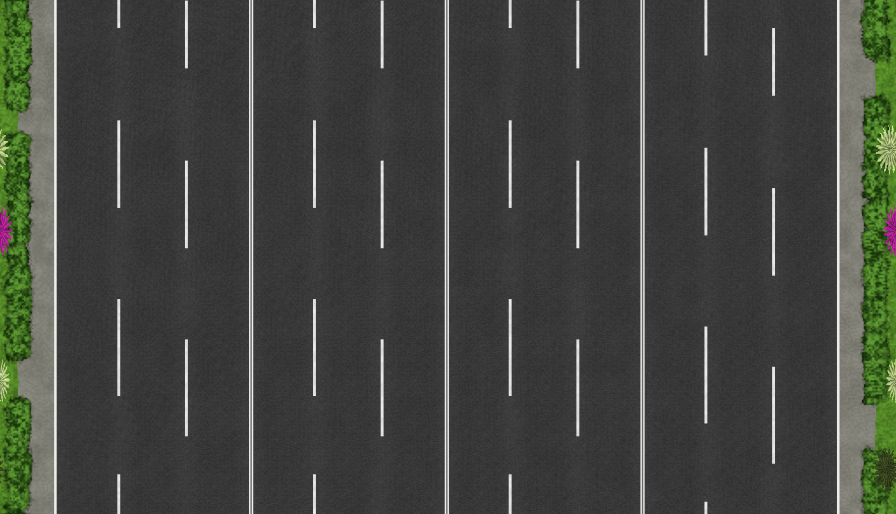
Write a Shadertoy shader that draws this texture.

```glsl
const vec2 TILE = vec2(768.0, 440.0);      // design units per canvas
const float ROAD_LEFT = 47.5;
const float CARRIAGE_WIDTH = 167.75;
const int CARRIAGES = 4;
const float ROAD_WIDTH = CARRIAGE_WIDTH * float(CARRIAGES);
const vec2 DASH_X = vec2(54.3, 112.3);     // the two lane dividers of a carriageway
const vec3 DASH_Y = vec3(140.5, 297.5, 435.0);
const vec3 DASH_HALF = vec3(37.5, 41.5, 29.0);
const float DASH_HALF_WIDTH = 1.25;
const float LANE_SHIFT = 34.5;
const float LAST_SHIFT = 23.5;
const float EDGE_HALF_WIDTH = 1.1;
const float DOUBLE_HALF_WIDTH = 1.8;
const float DOUBLE_GAP_HALF = 0.6;
const vec2 LAWN_EDGE = vec2(15.5, 750.5);
const vec2 HEDGE_X = vec2(15.5, 750.5);
const float HEDGE_HALF_WIDTH = 10.5;
const vec4 LEFT_HEDGE_Y = vec4(47.0, 161.0, 258.5, 389.0);
const vec4 LEFT_HEDGE_HALF = vec4(48.0, 47.5, 48.5, 48.0);
const vec4 RIGHT_HEDGE_Y = vec4(127.0, 214.0, 300.0, 438.5);
const vec4 RIGHT_HEDGE_HALF = vec4(45.0, 43.0, 45.0, 53.5);

const vec3 ASPHALT = vec3(0.22);
const vec3 PAINT = vec3(0.93, 0.93, 0.92);
const vec3 GAP_GREY = vec3(0.42);
const vec3 PAVEMENT = vec3(0.49, 0.49, 0.45);
const vec3 GRASS = vec3(0.33, 0.54, 0.15);
const vec3 LEAF_DARK = vec3(0.10, 0.22, 0.04);
const vec3 LEAF_LIGHT = vec3(0.37, 0.60, 0.20);
const vec3 PALE_LEAF = vec3(0.66, 0.74, 0.47);
const vec3 BLOSSOM = vec3(0.66, 0.13, 0.56);
const vec3 SHRUB = vec3(0.22, 0.27, 0.12);

float hash(vec2 c) {
    return fract(sin(dot(c, vec2(127.1, 311.7))) * 43758.5453);
}

// Value noise that wraps after the given whole number of cells
float noise(vec2 p, vec2 cells) {
    vec2 g = p / TILE * cells;
    vec2 i = floor(g), f = fract(g);
    f = f * f * (3.0 - 2.0 * f);
    vec2 a = mod(i, cells), b = mod(i + 1.0, cells);
    return mix(mix(hash(a), hash(vec2(b.x, a.y)), f.x),
               mix(hash(vec2(a.x, b.y)), hash(b), f.x), f.y);
}

vec2 wrapped(vec2 d) {
    return mod(d + 0.5 * TILE, TILE) - 0.5 * TILE;
}

// Share of a pixel covered by a band of the given half width
float band(float d, float halfWidth, float px) {
    return clamp((min(d + 0.5 * px, halfWidth) - max(d - 0.5 * px, -halfWidth)) / px, 0.0, 1.0);
}

float fill(float d, float px) {
    return clamp(0.5 - d / px, 0.0, 1.0);
}

float roundBox(vec2 q, vec2 size, float radius) {
    vec2 d = abs(q) - size + radius;
    return length(max(d, 0.0)) + min(max(d.x, d.y), 0.0) - radius;
}

// Spiky plant: leaves radiate from its centre
void addPlant(inout vec3 color, vec2 p, vec2 center, vec2 size, vec3 tint, float leaf, float px) {
    vec2 q = wrapped(p - center) / size;
    float rays = 0.5 + 0.5 * sin(atan(q.y, q.x) * 19.0 + 4.0 * leaf);
    float d = (length(q) - 0.65 - 0.4 * rays) * min(size.x, size.y);
    color = mix(color, tint * (0.5 + 0.35 * rays + 0.5 * leaf), fill(d, px));
}

vec3 roadColor(vec2 p, float px) {
    float x = p.x - ROAD_LEFT;
    float grain = noise(p, vec2(768.0, 440.0)) - 0.5;
    float patches = noise(p, vec2(48.0, 28.0)) - 0.5;
    float tracks = cos(x / CARRIAGE_WIDTH * 6.2832 * 3.0) + 0.6 * cos(x / CARRIAGE_WIDTH * 6.2832 * 6.0);
    vec3 color = ASPHALT + 0.055 * grain + 0.014 * patches + 0.008 * tracks;

    // Dashed lane dividers
    float carriage = floor(x / CARRIAGE_WIDTH);
    float localX = x - carriage * CARRIAGE_WIDTH;
    float wear = 1.0 - 0.12 * noise(p, vec2(256.0, 147.0));
    for (int lane = 0; lane < 2; lane++) {
        float shift = LANE_SHIFT * float(lane) + LAST_SHIFT * step(2.5, carriage);
        float across = band(localX - DASH_X[lane], DASH_HALF_WIDTH, px);
        for (int i = 0; i < 3; i++) {
            float y = wrapped(vec2(0.0, p.y - DASH_Y[i] - shift)).y;
            color = mix(color, PAINT, across * band(y, DASH_HALF[i], px) * wear);
        }
    }
    return color;
}

void mainImage(out vec4 fragColor, in vec2 fragCoord) {
    vec2 uv = fragCoord / iResolution.xy;
    vec2 p = vec2(uv.x, 1.0 - uv.y) * TILE;
    float px = TILE.x / iResolution.x;
    float fine = noise(p, vec2(512.0, 294.0));
    float leaf = 0.55 * noise(p, vec2(230.0, 132.0)) + 0.45 * fine;
    float ragged = noise(p, vec2(128.0, 74.0)) - 0.5;

    // Lawn and pavement
    vec3 color = GRASS * (0.72 + 0.5 * leaf);
    float stains = noise(p, vec2(70.0, 40.0)) - 0.5;
    vec3 paving = PAVEMENT + 0.07 * stains + 0.06 * (fine - 0.5);
    float lawn = max(LAWN_EDGE.x - p.x, p.x - LAWN_EDGE.y) + 2.0 * ragged;
    color = mix(color, paving, fill(lawn, px));

    // Hedges along both sides
    for (int i = 0; i < 8; i++) {
        bool left = i < 4;
        int k = i % 4;
        vec2 center = left ? vec2(HEDGE_X.x, LEFT_HEDGE_Y[k]) : vec2(HEDGE_X.y, RIGHT_HEDGE_Y[k]);
        float halfLength = left ? LEFT_HEDGE_HALF[k] : RIGHT_HEDGE_HALF[k];
        vec2 q = wrapped(p - center);
        float d = roundBox(q, vec2(HEDGE_HALF_WIDTH, halfLength), 5.0) + 5.0 * ragged + 2.0 * (fine - 0.5);
        vec3 foliage = mix(LEAF_DARK, LEAF_LIGHT, smoothstep(0.15, 0.8, leaf));
        foliage *= 0.7 + 0.3 * smoothstep(0.0, -4.0, d);
        color *= 1.0 - 0.25 * smoothstep(2.5, 0.0, d);
        color = mix(color, foliage, fill(d, px));
    }

    // Border plants
    addPlant(color, p, vec2(763.0, 128.0), vec2(12.0, 20.0), PALE_LEAF, leaf, px);
    addPlant(color, p, vec2(0.0, 326.0), vec2(8.0, 18.0), PALE_LEAF, leaf, px);
    addPlant(color, p, vec2(0.0, 198.0), vec2(10.0, 21.0), BLOSSOM, leaf, px);
    addPlant(color, p, vec2(760.0, 402.0), vec2(11.0, 19.0), SHRUB, leaf, px);

    // Road and its solid lines
    float middle = p.x - ROAD_LEFT - 0.5 * ROAD_WIDTH;
    color = mix(color, roadColor(p, px), band(middle, 0.5 * ROAD_WIDTH, px));
    for (int i = 0; i <= CARRIAGES; i++) {
        float d = p.x - ROAD_LEFT - float(i) * CARRIAGE_WIDTH;
        bool outer = i == 0 || i == CARRIAGES;
        color = mix(color, PAINT, band(d, outer ? EDGE_HALF_WIDTH : DOUBLE_HALF_WIDTH, px));
        if (!outer) color = mix(color, GAP_GREY, band(d, DOUBLE_GAP_HALF, px));
    }
    fragColor = vec4(clamp(color, 0.0, 1.0), 1.0);
}
```
